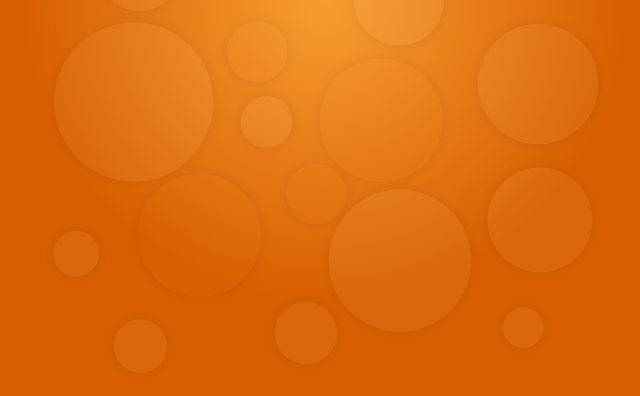
Give the GLSL for this background, as a Shadertoy shader.

```glsl
// Soft translucent discs with faint shadows on an orange backdrop lit from the top.

// Lengths are in canvas widths, with y measured down from the top edge.
const vec3 BASE_COLOR = vec3(0.847, 0.373, 0.0);
const vec3 GLOW_COLOR = vec3(0.972, 0.615, 0.195);
const vec2 GLOW_CENTER = vec2(0.508, 0.0);
const float GLOW_RADIUS = 0.469;
const float DISC_TINT = 0.05;
const float GHOST_TINT = 0.006;
const float SHADOW_DARKNESS = 0.04;
const float SHADOW_WIDTH = 0.02;

// Each disc: center x, center y, radius.
const vec3 BRIGHT_DISCS[11] = vec3[11](
    vec3(0.2175, -0.051, 0.068),
    vec3(0.209, 0.1595, 0.1243),
    vec3(0.6237, 0.0007, 0.0703),
    vec3(0.841, 0.1314, 0.094),
    vec3(0.4165, 0.1906, 0.0404),
    vec3(0.625, 0.4073, 0.1113),
    vec3(0.8437, 0.3435, 0.082),
    vec3(0.1191, 0.3963, 0.0358),
    vec3(0.2194, 0.5407, 0.0417),
    vec3(0.478, 0.5203, 0.0488),
    vec3(0.8177, 0.5121, 0.0319));

const vec3 GHOST_DISCS[4] = vec3[4](
    vec3(0.4017, 0.0811, 0.0475),
    vec3(0.5957, 0.188, 0.0964),
    vec3(0.4941, 0.3034, 0.0469),
    vec3(0.3118, 0.3676, 0.0964));

vec3 backdrop(vec2 p) {
    float glow = max(1.0 - distance(p, GLOW_CENTER) / GLOW_RADIUS, 0.0);
    return mix(BASE_COLOR, GLOW_COLOR, glow);
}

// Lightens the disc interior and darkens a soft rim outside it.
vec3 drawDisc(vec3 color, vec2 p, vec3 disc, float tint, float pixel) {
    float d = distance(p, disc.xy) - disc.z;
    float inside = 1.0 - smoothstep(-0.5 * pixel, 0.5 * pixel, d);
    float falloff = clamp(1.0 - d / SHADOW_WIDTH, 0.0, 1.0);
    float shadow = SHADOW_DARKNESS * falloff * falloff;
    return mix(color * (1.0 - shadow), mix(color, vec3(1.0), tint), inside);
}

void mainImage(out vec4 fragColor, in vec2 fragCoord) {
    float pixel = 1.0 / iResolution.x;
    vec2 p = vec2(fragCoord.x, iResolution.y - fragCoord.y) * pixel;
    vec3 color = backdrop(p);

    // Outlined discs lie beneath the bright ones.
    for (int i = 0; i < GHOST_DISCS.length(); i++) {
        color = drawDisc(color, p, GHOST_DISCS[i], GHOST_TINT, pixel);
    }
    for (int i = 0; i < BRIGHT_DISCS.length(); i++) {
        color = drawDisc(color, p, BRIGHT_DISCS[i], DISC_TINT, pixel);
    }

    fragColor = vec4(color, 1.0);
}
```
